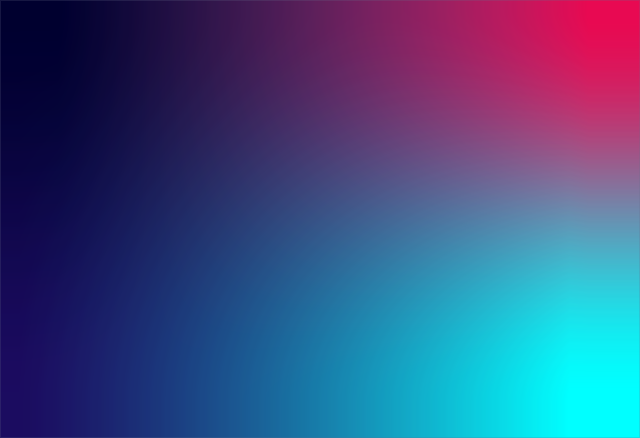
This background is drawn by a Shadertoy shader. Its source:

```glsl
// Soft four-corner gradient: navy and indigo on the left, crimson over cyan on the right.

// Ramp from a to b with a gently eased start.
float easedRamp(float a, float b, float x) {
    return pow(clamp((x - a) / (b - a), 0.0, 1.0), 1.25);
}

// Faint contour bands: each channel climbs in small softened steps.
vec3 softBands(vec3 color, float levels) {
    vec3 scaled = color * levels;
    vec3 stepped = floor(scaled) + smoothstep(0.2, 0.8, fract(scaled));
    return mix(color, stepped / levels, 0.55);
}

void mainImage(out vec4 fragColor, in vec2 fragCoord) {
    vec2 uv = fragCoord / iResolution.xy;

    // Upper band: navy to crimson, with a paler plum in the middle
    float across = easedRamp(0.09, 0.92, uv.x);
    vec3 upper = mix(vec3(0.0, 0.0, 0.185), vec3(0.91, 0.035, 0.32), across);
    upper += across * (1.0 - across) * vec3(0.0, 0.45, 0.48);

    // Lower band: indigo to cyan, with a little extra red in the middle
    across = easedRamp(0.03, 0.89, uv.x);
    vec3 lower = mix(vec3(0.105, 0.045, 0.375), vec3(0.0, 1.0, 1.0), across);
    lower.r += 0.14 * across * (1.0 - across);

    // Vertical blend of the two bands
    vec3 color = mix(lower, upper, smoothstep(0.08, 0.98, uv.y));
    color = softBands(color, 56.0);

    // Pale hairline around the canvas
    vec2 inset = min(fragCoord, iResolution.xy - fragCoord) / iResolution.y;
    float hairline = 1.0 - smoothstep(0.001, 0.003, min(inset.x, inset.y));
    color = mix(color, vec3(0.4, 0.42, 0.54), 0.22 * hairline);

    fragColor = vec4(color, 1.0);
}
```
